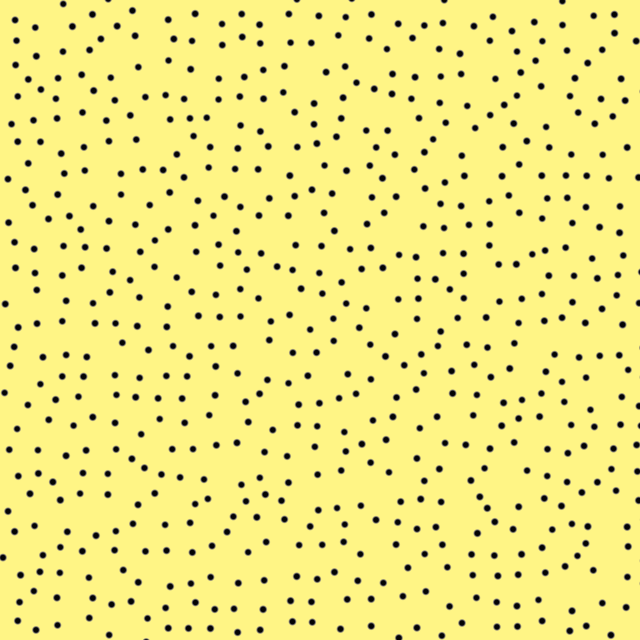
Give the GLSL for this pattern, as a three.js fragment shader.

```glsl
varying vec2 vUv;

const vec3 PAPER = vec3(1.0, 0.96, 0.52);
const vec3 INK = vec3(0.01);
const float CELLS = 25.3;         // dots across the canvas
const float JITTER = 0.86;        // random shift, in cells
const float SPACING = 0.82;       // distance below which dots repel, in cells
const float PUSH = 0.5;           // strength of the repulsion
const float RADIUS = 0.00505;     // dot radius, in canvas units
const float SIZE_VARIATION = 0.08;
const float SOFTNESS = 0.0021;    // half width of the dot edge
const float BLUE_FALLOFF = 2.2;   // blue fades later, so edges turn grey

vec2 hash2(vec2 p) {
  vec3 q = fract(p.xyx * vec3(0.1031, 0.1030, 0.0973));
  q += dot(q, q.yzx + 33.33);
  return fract((q.xx + q.yz) * q.zy);
}

vec2 jitteredPoint(vec2 cell) {
  return cell + 0.5 + JITTER * (hash2(cell + 17.0) - 0.5);
}

// Moves a jittered point away from close neighbours
vec2 relaxedPoint(vec2 cell) {
  vec2 point = jitteredPoint(cell);
  vec2 shift = vec2(0.0);
  for (int y = -1; y <= 1; y++) {
    for (int x = -1; x <= 1; x++) {
      if (x == 0 && y == 0) continue;
      vec2 away = point - jitteredPoint(cell + vec2(float(x), float(y)));
      float dist = max(length(away), 0.001);
      shift += away / dist * PUSH * max(SPACING - dist, 0.0);
    }
  }
  return point + shift;
}

float dotCoverage(vec2 uv) {
  vec2 p = uv * CELLS;
  vec2 home = floor(p);
  float coverage = 0.0;
  for (int y = -1; y <= 1; y++) {
    for (int x = -1; x <= 1; x++) {
      vec2 cell = home + vec2(float(x), float(y));
      float dist = length(p - relaxedPoint(cell)) / CELLS;
      float radius = RADIUS * (1.0 + SIZE_VARIATION * (hash2(cell + 71.0).x - 0.5));
      float ink = 1.0 - smoothstep(radius - SOFTNESS, radius + SOFTNESS, dist);
      coverage = max(coverage, ink);
    }
  }
  return coverage;
}

void main() {
  float coverage = dotCoverage(vUv);
  vec3 blend = vec3(coverage, coverage, pow(coverage, BLUE_FALLOFF));
  gl_FragColor = vec4(mix(PAPER, INK, blend), 1.0);
}
```
